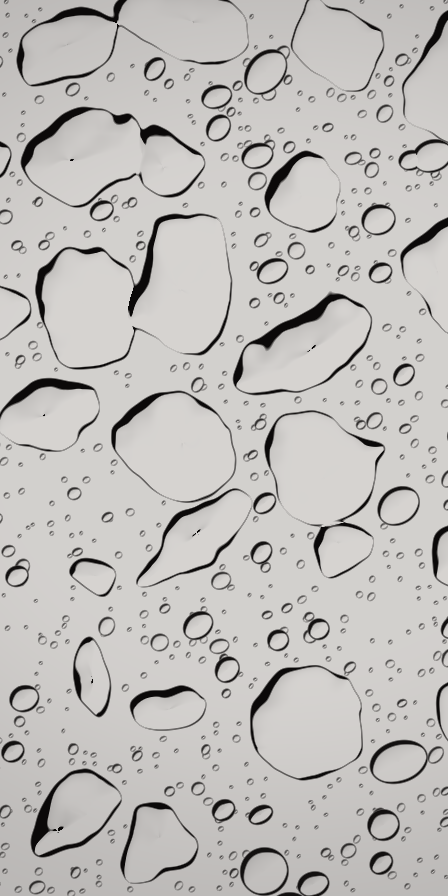
Write a Shadertoy shader that draws this texture.

```glsl
// Water drops of many sizes on a pale grey pane, dark rims towards the upper left.

const vec3  PANE_LIGHT = vec3(0.825, 0.815, 0.805);
const vec3  PANE_SHADE = vec3(0.725, 0.715, 0.708);
const vec3  INK        = vec3(0.045, 0.037, 0.035);
const vec2  GLOW_CENTRE = vec2(0.62, 1.05);
const vec2  RIM_SIDE   = vec2(-0.6, 0.8);   // side on which rims are thickest
const float BIG_CELL   = 0.29;
const float BIG_SHARE  = 0.86;
const vec2  BIG_RADIUS = vec2(0.062, 0.142);
const float BEND       = 0.085;             // coarse bending of big outlines
const float RIPPLE     = 0.014;             // fine bending of big outlines
const float MERGE      = 0.02;              // how softly big drops join
const float CLEARANCE  = 0.007;             // free gap around big drops
const float SOFTNESS   = 0.0036;            // edge blur in canvas widths

// Four random values per cell, without sine
vec4 hash4(vec2 p) {
    vec4 h = fract(p.xyxy * vec4(0.1031, 0.1030, 0.0973, 0.1099));
    h += dot(h, h.wzxy + 33.33);
    return fract((h.xxyz + h.yzzw) * h.zywx);
}

vec2 noise2(vec2 p) {
    vec2 i = floor(p), f = fract(p);
    f = f * f * (3.0 - 2.0 * f);
    vec2 low  = mix(hash4(i).xy, hash4(i + vec2(1, 0)).xy, f.x);
    vec2 high = mix(hash4(i + vec2(0, 1)).xy, hash4(i + vec2(1, 1)).xy, f.x);
    return mix(low, high, f.y);
}

// Approximate ellipse distance in x, outward normal in yz
vec3 ellipse(vec2 p, vec2 axes, float angle) {
    float c = cos(angle), s = sin(angle);
    mat2 turn = mat2(c, -s, s, c);
    vec2 k = turn * p / axes;
    vec2 g = k / axes;
    float m = length(k), slope = max(length(g), 0.001);
    return vec3(m * (m - 1.0) / slope, (g / slope) * turn);
}

float smoothMin(float a, float b, float k) {
    float h = max(k - abs(a - b), 0.0) / k;
    return min(a, b) - h * h * k * 0.25;
}

// Distance to the large, irregular drops
float bigDrops(vec2 p) {
    vec2 q = p + BEND * (noise2(p * 8.0 + 3.7) - 0.5)
               + RIPPLE * (noise2(p * 27.0) - 0.5);
    vec2 home = floor(q / BIG_CELL);
    float d = 1.0;
    for (int j = -1; j <= 1; j++)
    for (int i = -1; i <= 1; i++) {
        vec2 id = home + vec2(i, j);
        vec4 h = hash4(id + 17.0), shape = hash4(id + 71.0);
        if (h.x > BIG_SHARE) continue;
        vec2 centre = (id + 0.5 + 0.5 * (h.yz - 0.5)) * BIG_CELL;
        float r = mix(BIG_RADIUS.x, BIG_RADIUS.y, h.w);
        r *= mix(0.68, 1.0, smoothstep(0.1, 0.75, centre.y));
        float stretch = mix(0.82, 1.3, shape.x);
        d = smoothMin(d, ellipse(q - centre, r * vec2(stretch, 1.0 / stretch), shape.y - 0.2).x, MERGE);
    }
    return d;
}

// Distance and normal of the nearest round drop that keeps clear of big ones
vec3 roundDrops(vec2 p, float cell, vec2 radius, float share, float seed) {
    vec2 home = floor(p / cell);
    vec3 nearest = vec3(1.0, 0.0, 1.0);
    for (int j = -1; j <= 1; j++)
    for (int i = -1; i <= 1; i++) {
        vec2 id = home + vec2(i, j);
        vec4 h = hash4(id + seed);
        if (h.x > share) continue;
        vec2 centre = (id + 0.5 + 0.7 * (h.yz - 0.5)) * cell;
        float r = mix(radius.x, radius.y, h.w * h.w);
        float stretch = 1.0 + 0.2 * fract(h.y * 7.0 + h.z * 5.0);
        vec3 e = ellipse(p - centre, r * vec2(stretch, 1.0 / stretch), 0.2 + h.z);
        if (e.x < min(nearest.x, 0.02) && bigDrops(centre) > r + CLEARANCE) nearest = e;
    }
    return nearest;
}

// Fills a drop and inks its rim, thick on one side and thin on the other
void paintDrop(inout vec3 col, vec3 drop, vec3 pane, float thick, float thin, float strength) {
    float soft = max(SOFTNESS, 1.0 / iResolution.x);
    float depth = -drop.x;
    float facing = dot(drop.yz, RIM_SIDE);
    float width = thick * (thin + (1.0 - thin) * smoothstep(-0.05, 0.9, facing)
                           + 0.28 * smoothstep(0.5, 1.0, -facing));
    float inside = clamp(depth / soft + 0.5, 0.0, 1.0);
    float rim = inside - clamp((depth - width) / soft + 0.5, 0.0, 1.0);
    float shade = 0.2 * max(facing, 0.0) * exp(-max(depth, 0.0) / (1.6 * thick));
    col = mix(col, pane * (1.015 - shade), inside);
    col = mix(col, INK, rim * strength);
}

void mainImage(out vec4 fragColor, in vec2 fragCoord) {
    vec2 p = fragCoord / iResolution.x;

    // Pane, lit softly from behind
    float falloff = smoothstep(0.5, 1.25, length((p - GLOW_CENTRE) * vec2(0.85, 1.0)));
    vec3 pane = mix(PANE_LIGHT, PANE_SHADE, falloff);
    vec3 col = pane;

    // Round drops, from mist to beads
    float heavy = mix(1.35, 1.0, smoothstep(0.0, 0.7, p.y));
    paintDrop(col, roundDrops(p, 0.034, vec2(0.004, 0.010), 0.48, 5.0), pane, 0.0034, 0.35, 0.62);
    paintDrop(col, roundDrops(p, 0.068, vec2(0.010, 0.021), 0.36, 29.0), pane, 0.0050, 0.35, 0.8);
    paintDrop(col, roundDrops(p, 0.135, vec2(0.024, 0.056), 0.66, 53.0), pane, 0.0085 * heavy, 0.28, 0.96);

    // Big drops with ragged, broken rims
    float d = bigDrops(p), e = 0.004;
    vec2 slope = vec2(bigDrops(p + vec2(e, 0)), bigDrops(p + vec2(0, e))) - d;
    float steep = max(length(slope), 0.0001);
    float ragged = 0.25 + 1.25 * smoothstep(0.15, 0.75, noise2(p * 13.0 + 9.0).x);
    paintDrop(col, vec3(d * e / max(steep, 0.5 * e), slope / steep), pane, 0.0135 * heavy * ragged, 0.1, 1.0);

    fragColor = vec4(col, 1.0);
}
```
